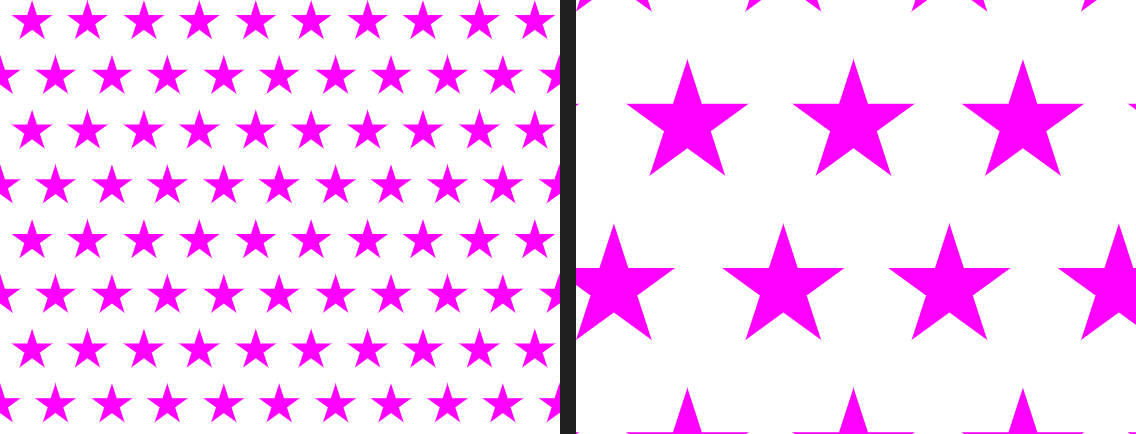
Left: the whole. Right: its middle third, enlarged.
Reproduce this pattern procedurally as a Shadertoy shader.

```glsl
// Staggered rows of solid magenta five-pointed stars on white.

// Lengths are fractions of the canvas width; y runs down from the top edge.
const vec3  BACKGROUND     = vec3(1.0);
const vec3  STAR_COLOR     = vec3(1.0, 0.0, 1.0);
const vec2  PITCH          = vec2(0.09986, 0.09775); // star spacing across, down
const vec2  FIRST_CENTER   = vec2(0.0573, 0.0387);   // top-left star
const float STAR_RADIUS    = 0.0383;                 // center to tip
const float ODD_ROW_SHIFT  = -0.0571;                // sideways shift of every other row
const float ODD_COL_SHIFT  = -0.0010;                // slight unevenness of columns

const float PI = 3.14159265;

// Signed distance to the edge lines of a regular pentagram, one tip up.
float starDistance(vec2 p, float radius) {
    float sector = 2.0 * PI / 5.0;
    float angle = mod(atan(p.x, p.y) + 0.5 * sector, sector) - 0.5 * sector;
    vec2 folded = length(p) * vec2(cos(angle), abs(sin(angle)));
    vec2 edgeNormal = vec2(cos(sector), sin(sector));
    return dot(folded, edgeNormal) - radius * edgeNormal.x;
}

// Center of the star whose cell contains p.
vec2 nearestCenter(vec2 p) {
    float row = floor((p.y - FIRST_CENTER.y) / PITCH.y + 0.5);
    float rowStart = FIRST_CENTER.x + ODD_ROW_SHIFT * mod(row, 2.0);
    float col = floor((p.x - rowStart) / PITCH.x + 0.5);
    return vec2(rowStart + col * PITCH.x + ODD_COL_SHIFT * mod(col, 2.0),
                FIRST_CENTER.y + row * PITCH.y);
}

void mainImage(out vec4 fragColor, in vec2 fragCoord) {
    float pixel = 1.0 / iResolution.x;
    vec2 p = vec2(fragCoord.x, iResolution.y - fragCoord.y) * pixel;

    // Local star space, with y pointing up again
    vec2 local = (p - nearestCenter(p)) * vec2(1.0, -1.0);
    float d = starDistance(local, STAR_RADIUS);

    // One-pixel edge smoothing
    float coverage = clamp(0.5 - d / pixel, 0.0, 1.0);
    fragColor = vec4(mix(BACKGROUND, STAR_COLOR, coverage), 1.0);
}
```
